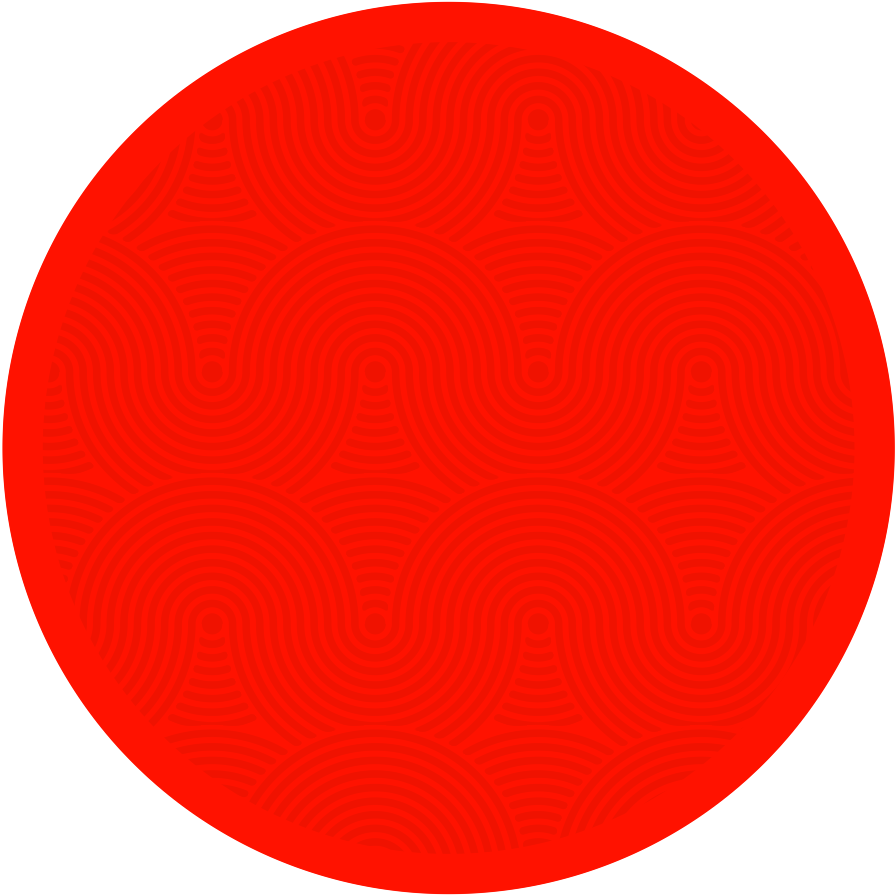
Write a three.js fragment shader that draws this pattern.

```glsl
// Red disc filled with tone-on-tone winding ribbons of concentric lines.
varying vec2 vUv;

const vec3 PAPER = vec3(1.0);
const vec3 RED = vec3(1.0, 0.07, 0.0);
const vec3 DARK_RED = vec3(0.943, 0.07, 0.0);

const vec2 DISC_CENTER = vec2(0.5007, 0.5);
const float DISC_RADIUS = 0.498;
const float PATTERN_RADIUS = 0.453;

const vec2 ORIGIN = vec2(0.4188, 0.585);  // centre of one arch
const float PITCH = 0.015164;             // spacing of the lines

// Lengths below are in multiples of PITCH.
const float COLUMN_STEP = 12.0;           // arch centre to next bend centre
const float ROW_STEP = 18.55;
const float RIBBON_EDGE = 11.1;           // outer radius of a bend
const float RUNG_LIMIT = 8.0;             // reach of the rungs below an arch
const float HALF_LINE = 0.28;

// Coverage of the inside of a signed distance, one pixel soft.
float fill(float dist, float pixel) {
  return 1.0 - smoothstep(-0.6 * pixel, 0.6 * pixel, dist);
}

// Distance to concentric lines with a solid dot, rounded off where clip > 0.
float roundedLines(float radius, float clip) {
  float offCenter = radius < 0.5 ? 0.0 : abs(fract(radius) - 0.5);
  return length(vec2(offCenter, max(clip + HALF_LINE, 0.0))) - HALF_LINE;
}

// Distance to the ribbon lines; lower rows overlap the rows above them.
float ribbonLines(vec2 p) {
  float row = floor(p.y / ROW_STEP);
  float y = p.y - row * ROW_STEP;
  float x = p.x + COLUMN_STEP * mod(row, 2.0);

  // Horizontal distance to the nearest arch and valley of the lower row.
  float archX = abs(mod(x + COLUMN_STEP, 2.0 * COLUMN_STEP) - COLUMN_STEP);
  float valleyX = COLUMN_STEP - archX;

  // Rows alternate, so an upper valley sits over each lower arch.
  float lowerArch = length(vec2(archX, y));
  float lowerValley = length(vec2(valleyX, y));
  float upperValley = length(vec2(archX, ROW_STEP - y));
  float upperArch = length(vec2(valleyX, ROW_STEP - y));
  float capClip = RIBBON_EDGE - min(lowerArch, lowerValley);

  // Arch of the lower row, then the rungs above its valley.
  if (lowerArch < RIBBON_EDGE) return roundedLines(lowerArch, -1.0);
  if (lowerValley < RIBBON_EDGE) {
    return roundedLines(lowerValley, RIBBON_EDGE - lowerArch);
  }

  // Valley of the upper row, then the rungs below its arch.
  if (upperValley < RIBBON_EDGE) return roundedLines(upperValley, capClip);
  float rungClip = max(RIBBON_EDGE - upperValley, upperArch - RUNG_LIMIT);
  return roundedLines(upperArch, max(capClip, rungClip));
}

void main() {
  float pixel = fwidth(vUv.x);
  float fromCenter = length(vUv - DISC_CENTER);

  float lines = fill(ribbonLines((vUv - ORIGIN) / PITCH) * PITCH, pixel);
  lines *= fill(fromCenter - PATTERN_RADIUS, pixel);

  vec3 color = mix(RED, DARK_RED, lines);
  color = mix(PAPER, color, fill(fromCenter - DISC_RADIUS, pixel));
  gl_FragColor = vec4(color, 1.0);
}
```
